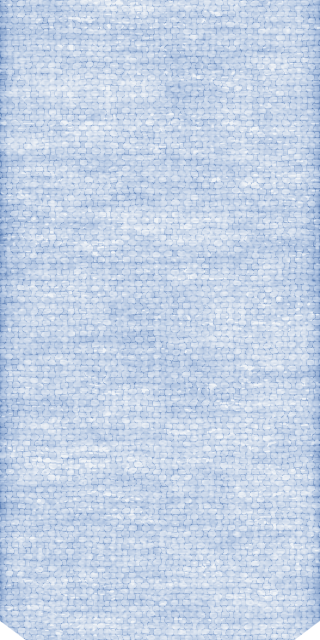
Give the GLSL for this texture, as a Shadertoy shader.

```glsl
const vec2 THREADS = vec2(52.0, 112.0);       // crossings across and down
const vec3 SHADOW_BLUE = vec3(0.47, 0.59, 0.77);
const vec3 YARN_BLUE = vec3(0.68, 0.76, 0.875);
const vec3 PALE_BLUE = vec3(0.875, 0.905, 0.945);
const vec3 BACKDROP = vec3(1.0);
const float BASE_TONE = 0.84;
const float CRIMP = 0.50;                     // rise and fall of each thread
const float WEFT_LIFT = 0.28;                 // weft lies above the warp
const float VALLEY_DEPTH = 0.36;
const float SEAM_DEPTH = 0.26;
const float SEAM_WIDTH = 0.36;
const float WARP_SHADE = 0.06;
const float FLOAT_VARIATION = 0.14;
const float STREAK_VARIATION = 0.28;
const float CLOUD_VARIATION = 0.18;
const float FIBRE_VARIATION = 0.28;
const float THREAD_WOBBLE = 0.50;
const float SPECK_BRIGHTNESS = 0.32;
const float EDGE_DEPTH = 0.50;
const float EDGE_WIDTH = 0.022;
const vec2 CORNER_CUT = vec2(0.08, 0.030);
const float PI = 3.14159;

float hash(vec2 p) {
    return fract(sin(dot(p, vec2(127.1, 311.7))) * 43758.5453);
}

float noise(vec2 p) {
    vec2 i = floor(p);
    vec2 f = fract(p);
    f = f * f * (3.0 - 2.0 * f);
    return mix(mix(hash(i), hash(i + vec2(1.0, 0.0)), f.x),
               mix(hash(i + vec2(0.0, 1.0)), hash(i + vec2(1.0, 1.0)), f.x), f.y);
}

float centredNoise(vec2 p) {
    return noise(p) - 0.5;
}

// Plain weave: the higher of two crimped threads shows at each point
float weaveTone(vec2 uv) {
    vec2 p = uv * THREADS;
    p += THREAD_WOBBLE * vec2(centredNoise(p * vec2(0.3, 0.9)),
                              centredNoise(p * vec2(0.35, 0.25) + 37.0));
    vec2 cell = floor(p);
    vec2 local = fract(p) - 0.5;
    float phase = mod(cell.x + cell.y, 2.0) < 0.5 ? 1.0 : -1.0;

    vec2 crown = 1.0 - 4.0 * local * local;
    vec2 crimp = CRIMP * phase * cos(PI * local);
    float lift = WEFT_LIFT + 0.3 * centredNoise(p * vec2(0.5, 1.0) + 61.0);
    float weft = crown.y + crimp.x + lift;
    float warp = crown.x - crimp.y;
    float warpOver = smoothstep(-0.12, 0.12, warp - weft);

    // Dark valleys between threads, and broken seams where they cross
    float valley = 1.0 - smoothstep(0.35, 1.25, max(weft, warp));
    float seam = 1.0 - smoothstep(0.0, SEAM_WIDTH, abs(weft - warp));
    seam *= smoothstep(0.2, 0.7, noise(p * vec2(0.8, 1.1) + 23.0));

    // Each float has its own shade, drawn out along its thread
    float weftShade = centredNoise(vec2(p.x * 0.6, cell.y * 3.0));
    float warpShade = centredNoise(vec2(cell.x * 3.0, p.y * 0.6) + 91.0);
    float tone = BASE_TONE - VALLEY_DEPTH * valley - SEAM_DEPTH * seam;
    tone += 2.0 * FLOAT_VARIATION * mix(weftShade, warpShade, warpOver);
    tone -= WARP_SHADE * warpOver;

    // Small bright fibres gathered along some weft rows
    float cluster = smoothstep(0.35, 0.75, noise(cell * vec2(0.12, 0.7) + 19.0));
    float speck = smoothstep(0.70, 0.88, noise(p * vec2(1.3, 2.2) + 71.0));
    return tone + SPECK_BRIGHTNESS * speck * cluster * (1.0 - valley);
}

// Uneven dye and yarn: streaks, clouds, fibres and stray dark flecks
float wearTone(vec2 uv) {
    float streak = centredNoise(uv * vec2(7.0, 112.0));
    float cloud = centredNoise(uv * vec2(5.0, 14.0) + 11.0);
    float fibre = centredNoise(uv * vec2(120.0, 400.0) + 53.0);
    float fleck = smoothstep(0.88, 0.98, noise(uv * vec2(50.0, 130.0) + 83.0));
    return STREAK_VARIATION * streak + CLOUD_VARIATION * cloud
         + FIBRE_VARIATION * fibre - 0.22 * fleck;
}

vec3 yarnColor(float tone) {
    vec3 shaded = mix(SHADOW_BLUE, YARN_BLUE, clamp(tone * 2.0, -0.5, 1.0));
    return mix(shaded, PALE_BLUE, clamp(tone * 2.0 - 1.0, 0.0, 1.3));
}

void mainImage(out vec4 fragColor, in vec2 fragCoord) {
    vec2 uv = fragCoord / iResolution.xy;
    float sideDistance = min(uv.x, 1.0 - uv.x);

    // Cloth darkens towards the side edges
    float tone = weaveTone(uv) + wearTone(uv);
    float edgeWidth = EDGE_WIDTH * (0.7 + 0.6 * noise(vec2(uv.x * 4.0, uv.y * 30.0)));
    tone -= EDGE_DEPTH * exp(-sideDistance / edgeWidth);
    vec3 color = yarnColor(tone);

    // Bottom corners cut on the diagonal
    float cut = sideDistance / CORNER_CUT.x + uv.y / CORNER_CUT.y - 1.0;
    float softness = 1.0 / (CORNER_CUT.y * iResolution.y);
    color = mix(BACKDROP, color, smoothstep(-softness, softness, cut));

    fragColor = vec4(clamp(color, 0.0, 1.0), 1.0);
}
```
